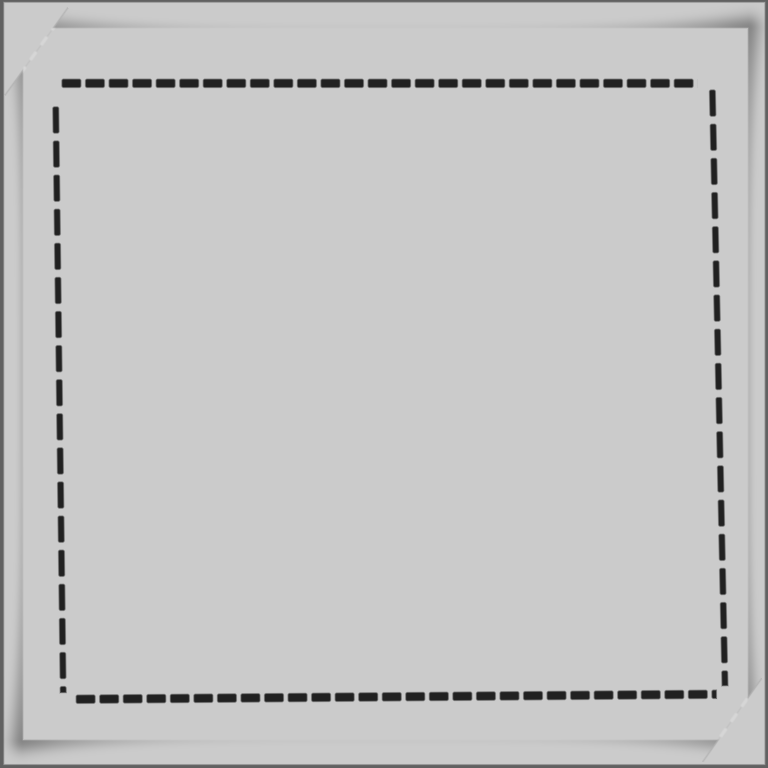
A WebGL 2 fragment shader for this background:

```glsl
#version 300 es
precision highp float;

uniform vec2 u_resolution;
out vec4 fragColor;

const vec3 PAPER = vec3(0.797);
const vec3 SHADOW = vec3(0.40);
const vec3 RIM = vec3(0.38);
const vec3 INK = vec3(0.13);
const float SOFT = 0.0016;

// Coverage of a shape from its signed distance
float fill(float dist, float soft) {
    return 1.0 - smoothstep(-soft, soft, dist);
}

float boxDistance(vec2 p, vec2 halfSize) {
    vec2 q = abs(p) - halfSize;
    return length(max(q, 0.0)) + min(max(q.x, q.y), 0.0);
}

// Coordinates along and to the left of the line from a to b
vec2 lineCoords(vec2 p, vec2 a, vec2 b) {
    vec2 dir = normalize(b - a);
    vec2 v = p - a;
    return vec2(dot(v, dir), dot(v, vec2(-dir.y, dir.x)));
}

// Stitched line; size holds dash length and thickness
float stitches(vec2 p, vec2 a, vec2 b, float period, float phase, vec2 size) {
    vec2 q = lineCoords(p, a, b);
    float cell = mod(q.x - phase - 0.5 * size.x + 0.5 * period, period) - 0.5 * period;
    float round = 0.0025;
    float dash = boxDistance(vec2(cell, q.y), 0.5 * size - round) - round;
    float ends = max(-q.x, q.x - length(b - a));
    return fill(max(dash, ends), SOFT);
}

// Shadow of a lifted sheet, wider and darker towards its corners
float curlShadow(vec2 p, vec2 halfSize) {
    float dist = max(boxDistance(p, halfSize), 0.0);
    vec2 t = min(abs(p) / halfSize, 1.0);
    float lift = pow(min(t.x, t.y), 4.0);
    float width = mix(0.006, 0.017, lift);
    float sideways = smoothstep(0.9, 1.0, t.x) * (1.0 - lift);
    float strength = mix(0.04, 0.68, lift) + 0.16 * sideways;
    return strength * exp(-dist * dist / (width * width));
}

// Flat corner cover with a grey edge and a broken highlight over the sheet
vec3 cornerCover(vec3 base, vec2 p, vec2 a, vec2 b, float sheet) {
    vec2 q = lineCoords(p, a, b);
    float span = length(b - a);
    float inside = step(0.0, q.x) * step(q.x, span);
    vec3 color = mix(base, PAPER, fill(-q.y, SOFT));
    float edge = fill(abs(q.y) - 0.0008, SOFT) * inside;
    color = mix(color, vec3(0.66), edge * mix(0.65, 0.3, sheet));
    float glint = stitches(p, a, b, 0.024, 0.008, vec2(0.014, 0.004));
    return mix(color, vec3(0.87), 0.7 * glint * sheet);
}

void main() {
    vec2 uv = gl_FragCoord.xy / u_resolution;

    // Raised sheet
    vec2 center = vec2(0.502, 0.500);
    vec2 halfSize = vec2(0.472, 0.4635);
    vec2 p = uv - center;
    float sheet = fill(boxDistance(p, halfSize), SOFT);
    vec3 color = mix(PAPER, SHADOW, curlShadow(p, halfSize) * (1.0 - sheet));

    // Covers on two opposite corners
    color = cornerCover(color, uv, vec2(0.0065, 0.876), vec2(0.0885, 0.990), sheet);
    color = cornerCover(color, uv, vec2(0.992, 0.117), vec2(0.915, 0.008), sheet);

    // Stitching: top, bottom, left, right
    vec2 wide = vec2(0.0250, 0.0112);
    vec2 tall = vec2(0.0345, 0.0080);
    float ink = stitches(uv, vec2(0.080, 0.8915), vec2(0.907, 0.8915), 0.03066, 0.0005, wide);
    ink = max(ink, stitches(uv, vec2(0.097, 0.0895), vec2(0.933, 0.0960), 0.03066, 0.002, wide));
    ink = max(ink, stitches(uv, vec2(0.0725, 0.867), vec2(0.0823, 0.098), 0.0444, 0.006, tall));
    ink = max(ink, stitches(uv, vec2(0.9275, 0.886), vec2(0.9440, 0.107), 0.0445, 0.003, tall));
    color = mix(color, INK, ink);

    // Dark rim around the canvas
    vec2 low = uv - vec2(0.0050, 0.0045);
    vec2 high = vec2(0.9960, 0.9970) - uv;
    float rim = min(min(low.x, low.y), min(high.x, high.y));
    color = mix(color, RIM, fill(rim, SOFT));

    fragColor = vec4(color, 1.0);
}
```
